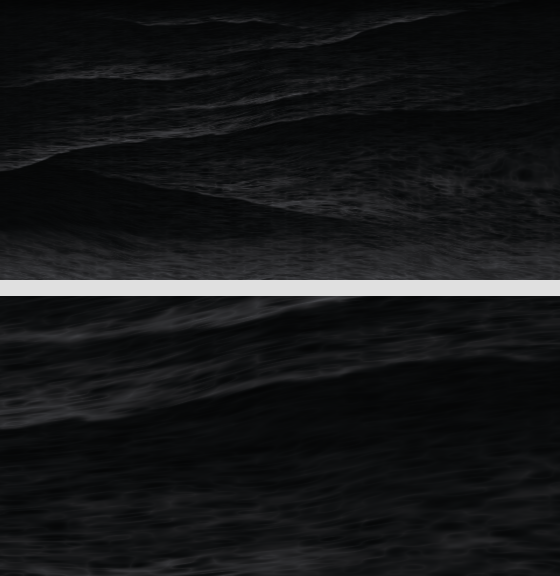
Top, the full canvas; bottom, a detail of the centre.
Reproduce this texture procedurally as a Shadertoy shader.

```glsl
const vec3 DEEP_TINT = vec3(0.88, 1.0, 1.08);
const vec3 SHEEN_TINT = vec3(0.98, 0.99, 1.04);
const float DEEP_LEVEL = 0.037;
const float SHEEN_GAIN = 1.12;
const float SHALLOW_LEVEL = 0.165;
const vec2 RIPPLE_FREQ = vec2(19.0, 105.0);
const vec2 STREAK_FREQ = vec2(4.5, 34.0);
const float CREST_WOBBLE = 0.045;
const float CREST_EDGE = 0.005;
const float RIM_WIDTH = 0.0045;
const float TROUGH_DEPTH = 0.12;

// Each crest: centre x, centre y, half length, slope
const int CREST_COUNT = 7;
const vec4 CRESTS[CREST_COUNT] = vec4[CREST_COUNT](
    vec4(0.45, 0.475, 0.80, 0.150), vec4(0.50, 0.715, 0.40, 0.03),
    vec4(1.25, 0.875, 0.48, 0.19), vec4(0.80, 0.915, 0.34, -0.03),
    vec4(1.00, 0.655, 0.42, 0.11), vec4(0.85, 0.290, 0.45, -0.18),
    vec4(1.65, 0.620, 0.40, 0.03));
// Each crest: sheen height above the line, brightness
const vec2 SHEENS[CREST_COUNT] = vec2[CREST_COUNT](
    vec2(0.055, 0.150), vec2(0.034, 0.110), vec2(0.033, 0.095),
    vec2(0.018, 0.075), vec2(0.040, 0.080), vec2(0.110, 0.075),
    vec2(0.040, 0.035));

float hash(vec2 cell) {
    vec3 h = fract(vec3(cell.xyx) * 0.1031);
    h += dot(h, h.yzx + 33.33);
    return fract((h.x + h.y) * h.z);
}

float noise(vec2 p) {
    vec2 i = floor(p), f = fract(p);
    f = f * f * (3.0 - 2.0 * f);
    float low = mix(hash(i), hash(i + vec2(1.0, 0.0)), f.x);
    float high = mix(hash(i + vec2(0.0, 1.0)), hash(i + 1.0), f.x);
    return mix(low, high, f.y);
}

float fbm(vec2 p) {
    float sum = 0.0, total = 0.0, gain = 0.5;
    for (int i = 0; i < 3; i++) {
        sum += gain * noise(p);
        total += gain;
        p = mat2(1.8, 0.12, -0.25, 1.8) * p + 17.3;
        gain *= 0.5;
    }
    return sum / total;
}

// Thin, long glints that follow the level lines of the noise
float glints(vec2 p) {
    float wide = 1.0 - abs(2.0 * noise(p) - 1.0);
    float fine = 1.0 - abs(2.0 * noise(p * vec2(2.1, 1.9) + 7.7) - 1.0);
    return 0.58 * wide * wide + 0.42 * fine * fine;
}

// Broad tilt of the water that bends all the ripples
float swell(vec2 p) {
    float slope = mix(0.10, -0.11, smoothstep(0.22, 0.58, p.y));
    return slope * (p.x - 1.0)
         + 0.09 * (noise(p * vec2(1.6, 3.2) + 4.0) - 0.5)
         + 0.022 * (noise(p * vec2(6.0, 9.0) + 9.0) - 0.5);
}

float patchGlow(vec2 p, vec2 centre, vec2 size) {
    vec2 d = (p - centre) / size;
    return exp(-dot(d, d));
}

void mainImage(out vec4 fragColor, in vec2 fragCoord) {
    vec2 p = fragCoord / iResolution.y;

    // Fine ripples and longer streaks, finer toward the horizon
    vec2 water = vec2(p.x, p.y * (0.9 + 0.25 * p.y) + swell(p));
    float soft = smoothstep(0.20, 0.82, fbm(water * RIPPLE_FREQ * 1.15 + 53.0));
    float ripple = mix(soft, glints(water * RIPPLE_FREQ), 0.6);
    float streak = smoothstep(0.25, 0.75, fbm(water * STREAK_FREQ + 31.0));
    float grain = (0.04 + 1.95 * ripple) * (0.62 + 0.76 * streak);

    // Lit backs of the swells and dark faces under their crests
    float sheen = 0.0, shade = 1.0, rim = 0.0;
    for (int i = 0; i < CREST_COUNT; i++) {
        vec4 crest = CRESTS[i];
        float seed = float(i) * 7.7;
        float along = p.x - crest.x;
        float line = crest.y + crest.w * along
            + CREST_WOBBLE * (noise(vec2(p.x * 3.5, seed)) - 0.5)
            + 0.020 * (fbm(vec2(p.x * 13.0, seed + 3.0)) - 0.5);
        float d = p.y - line;
        float reach = exp(-along * along / (crest.z * crest.z));
        float back = smoothstep(-CREST_EDGE, CREST_EDGE, d);
        float face = (1.0 - back) * exp(min(d, 0.0) / TROUGH_DEPTH);
        float broken = smoothstep(0.30, 0.70, noise(vec2(p.x * 7.0, seed + 5.0)));
        float rimOffset = (d - 0.003) / RIM_WIDTH;
        sheen *= 1.0 - 0.55 * reach * face;
        sheen += SHEENS[i].y * reach * back * exp(-max(d, 0.0) / SHEENS[i].x);
        shade *= 1.0 - 0.32 * reach * face;
        rim += SHEENS[i].y * reach * broken * exp(-rimOffset * rimOffset);
    }

    // Open water between the crests
    float openWater = 0.055 * patchGlow(p, vec2(1.20, 0.31), vec2(0.55, 0.15))
        + 0.036 * patchGlow(p, vec2(1.75, 0.28), vec2(0.45, 0.20))
        + 0.018 * patchGlow(p, vec2(0.95, 0.74), vec2(0.80, 0.14));

    // Pale shallows along the lower edge
    float shore = 1.0 - smoothstep(0.0, 0.21, p.y + 0.06 * (streak - 0.5));
    float shallows = SHALLOW_LEVEL * shore * mix(grain, 1.0, 0.5);

    float light = DEEP_LEVEL * shade * (0.72 + 0.56 * ripple)
        + SHEEN_GAIN * (sheen + openWater * shade) * grain
        + rim * (0.45 + 0.5 * ripple) + shallows;
    light *= 1.0 - 0.4 * smoothstep(0.93, 1.0, p.y);
    light = min(light, 0.04 + 0.72 * light);

    vec3 tint = mix(DEEP_TINT, SHEEN_TINT, smoothstep(0.03, 0.12, light));
    fragColor = vec4(light * tint, 1.0);
}
```
